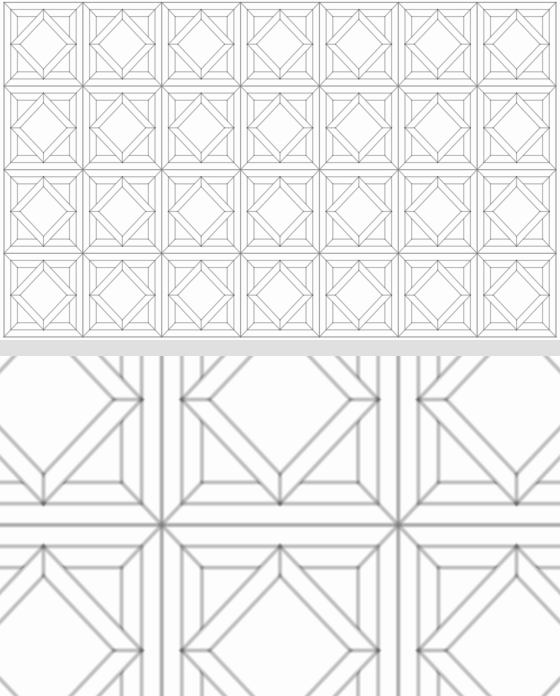
Top: the whole. Bottom: its middle third, enlarged.
This pattern is drawn by a WebGL 1 fragment shader. Its source:

```glsl
precision highp float;
// Fine grey line drawing of coffered panels: each panel has a mitred square frame
// crossed by a mitred diamond frame. One quadrant is folded out by symmetry,
// and distances to boxes, diamonds and segments are inked as soft thin lines.

uniform vec2 u_resolution;

#define GRID vec2(7.0, 4.0)          // panels across and down
#define GRID_LOW vec2(0.0072, 0.0090)  // lower left corner, share of canvas
#define GRID_HIGH vec2(0.9928, 0.9930) // upper right corner
#define FRAME_HALF 0.415             // half sizes in panel units
#define INSET_HALF 0.330
#define DIAMOND_HALF 0.297
#define LINE_REACH 0.0037            // soft half width, share of canvas height
#define PAPER 0.992
#define INK 0.25
#define BORDER_INK 0.33

float boxEdge(vec2 p, vec2 halfSize) {
  vec2 d = abs(p) - halfSize;
  return abs(length(max(d, 0.0)) + min(max(d.x, d.y), 0.0));
}

// Signed distance to a diamond stretched to the panel's proportions.
float diamond(vec2 p, vec2 size, float r) {
  vec2 slope = 1.0 / size;
  return (dot(abs(p), slope) - r) / length(slope);
}

float segment(vec2 p, vec2 a, vec2 b) {
  vec2 ab = b - a;
  return length(p - a - ab * clamp(dot(p - a, ab) / dot(ab, ab), 0.0, 1.0));
}

float stroke(float d) {
  float reach = max(LINE_REACH, 1.0 / u_resolution.y);
  return 1.0 - smoothstep(0.0, reach, d);
}

void main() {
  // Panel lookup; the outermost panels extend into the margin.
  vec2 uv = gl_FragCoord.xy / u_resolution;
  vec2 g = (uv - GRID_LOW) / (GRID_HIGH - GRID_LOW) * GRID;
  vec2 cell = clamp(floor(g), vec2(0.0), GRID - 1.0);
  vec2 aspect = vec2(u_resolution.x / u_resolution.y, 1.0);
  vec2 size = (GRID_HIGH - GRID_LOW) / GRID * aspect;
  vec2 p = abs(g - cell - 0.5) * size;

  // Square frames; the diamond covers part of the inset square.
  float border = stroke(boxEdge(p, 0.5 * size));
  float frame = stroke(boxEdge(p, FRAME_HALF * size));
  float outer = diamond(p, size, FRAME_HALF);
  float inset = stroke(boxEdge(p, INSET_HALF * size));
  inset *= smoothstep(-0.5, 0.5, outer * u_resolution.y);

  // Diamond frame.
  float outerLine = stroke(abs(outer));
  float innerLine = stroke(abs(diamond(p, size, DIAMOND_HALF)));

  // Mitres at the square's corners and the diamond's tips.
  float miter = segment(p, 0.5 * size, INSET_HALF * size);
  vec2 alongX = vec2(size.x, 0.0);
  vec2 alongY = vec2(0.0, size.y);
  miter = min(miter, segment(p, DIAMOND_HALF * alongX, FRAME_HALF * alongX));
  miter = min(miter, segment(p, DIAMOND_HALF * alongY, FRAME_HALF * alongY));

  // Ink layers multiply, so crossings darken.
  float shade = PAPER * (1.0 - BORDER_INK * border);
  shade *= (1.0 - INK * frame) * (1.0 - INK * inset);
  shade *= (1.0 - INK * outerLine) * (1.0 - INK * innerLine);
  shade *= 1.0 - INK * stroke(miter);
  gl_FragColor = vec4(vec3(shade), 1.0);
}
```
